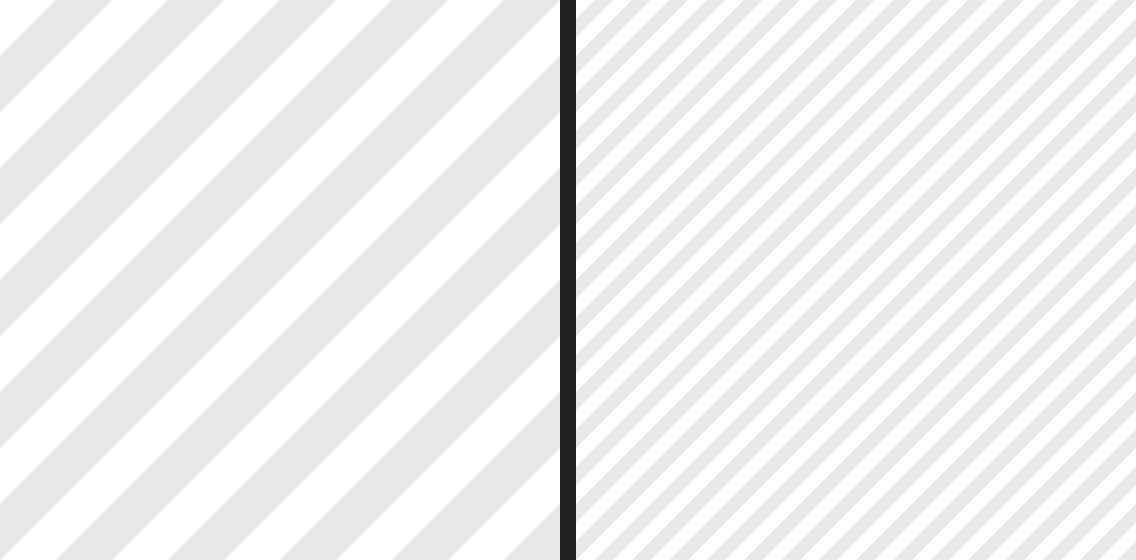
Left, the tile; right, the same tile 3 across and 3 down.
Reproduce this pattern procedurally as a Shadertoy shader.

```glsl
// Diagonal stripes rising to the right, pale grey and white in equal widths.
// A phase across the canvas is folded into a distance from each stripe centre;
// a whole number of repeats along both axes makes the tile seamless.

const float REPEATS = 5.0;        // stripe pairs across and down
const float GREY_SHARE = 0.5;     // part of each period that is grey
const vec3 WHITE = vec3(1.0);
const vec3 PALE_GREY = vec3(0.914);

// Distance, in periods, from the nearest stripe centre.
float centreDistance(float phase, float centre) {
    return abs(fract(phase - centre + 0.5) - 0.5);
}

// Coverage of a stripe, softened over one pixel.
float stripeMask(float phase, float centre, float share, float pixel) {
    float edge = centreDistance(phase, centre) - 0.5 * share;
    return clamp(0.5 - edge / pixel, 0.0, 1.0);
}

void mainImage(out vec4 fragColor, in vec2 fragCoord) {
    vec2 uv = fragCoord / iResolution.xy;

    // Phase is constant along the rising diagonal.
    float phase = REPEATS * (uv.x - uv.y);
    float pixel = REPEATS * length(1.0 / iResolution.xy);

    float grey = stripeMask(phase, 0.75, GREY_SHARE, pixel);
    fragColor = vec4(mix(WHITE, PALE_GREY, grey), 1.0);
}
```
